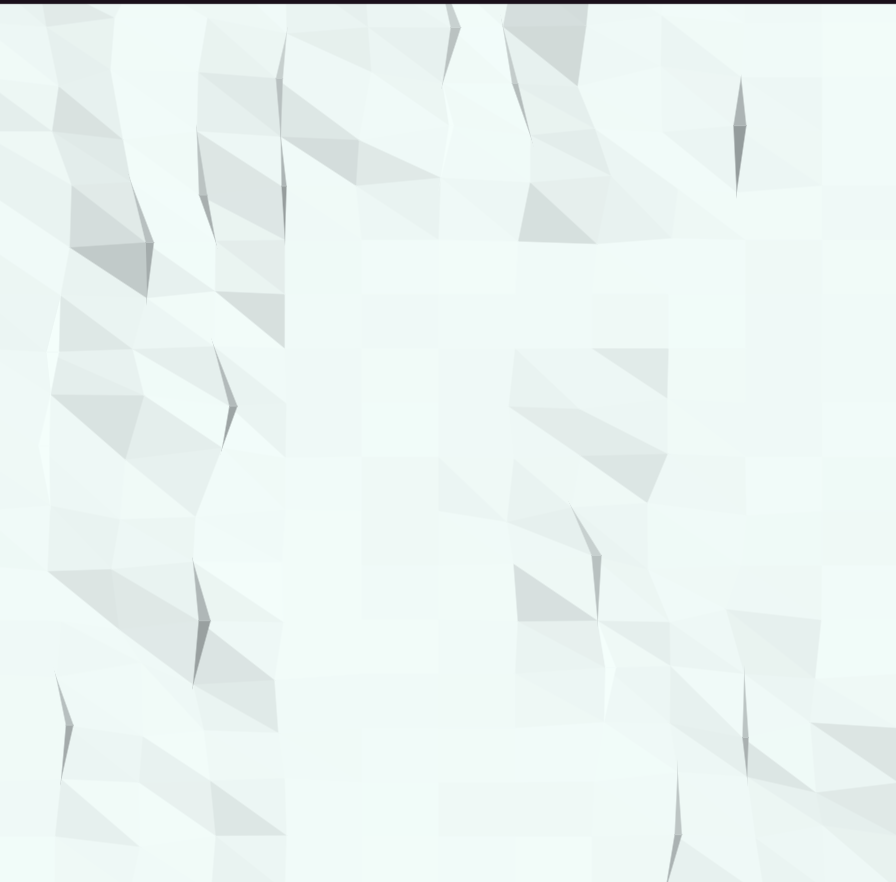
A Shadertoy shader for this background:

```glsl
const vec2 CELL = vec2(0.087, 0.0615);
const vec2 ORIGIN = vec2(0.062, 0.0515);

float hash(vec2 v) {
    vec3 q = fract(vec3(v.xyx) * vec3(0.1031, 0.1030, 0.0973));
    q += dot(q, q.yzx + 33.33);
    return fract((q.x + q.y) * q.z);
}

float segmentDistance(vec2 p, vec2 a, vec2 b) {
    vec2 ab = b - a;
    return length(p - a - ab * clamp(dot(p - a, ab) / dot(ab, ab), 0.0, 1.0));
}

// Folded zones separated by calm, nearly flat sheet
float relief(vec2 v) {
    vec2 p = v * CELL + ORIGIN;
    float d = segmentDistance(p, vec2(0.13, 0.98), vec2(0.20, 0.13));
    d = min(d, segmentDistance(p, vec2(0.40, 0.90), vec2(0.74, 0.86)));
    d = min(d, segmentDistance(p, vec2(0.68, 0.44), vec2(0.86, 0.08)));
    return smoothstep(0.17, 0.10, d);
}

// Displaced mesh vertex in canvas units
vec2 vertex(vec2 v) {
    vec2 jitter = vec2(hash(v + 17.0), hash(v + 43.0)) - 0.5;
    vec2 shift = jitter * vec2(0.26, 0.42);
    shift.x += 0.17 * sin(v.y * 0.7 + v.x * 0.9);
    return (v + shift * relief(v)) * CELL + ORIGIN;
}

// Ridges run along the columns, with loose vertices on top
float height(vec2 v) {
    return 1.1 * sin(v.x * 1.9 + 1.3 * sin(v.y * 0.4 + v.x)) + 1.3 * hash(v + 71.0);
}

float edgeDistance(vec2 p, vec2 a, vec2 b) {
    vec2 e = b - a;
    return (e.x * (p.y - a.y) - e.y * (p.x - a.x)) / max(length(e), 1e-5);
}

// Soft coverage of a counter-clockwise triangle
float cover(vec2 p, vec2 a, vec2 b, vec2 c) {
    float d = min(edgeDistance(p, a, b), min(edgeDistance(p, b, c), edgeDistance(p, c, a)));
    return clamp(d / max(0.0018, 1.0 / iResolution.y) + 0.5, 0.0, 1.0);
}

// Darkness of a facet from its slope
float facetShade(vec2 slope, float fold, float grain) {
    float lit = dot(slope, vec2(0.65, 0.8));
    return mix(0.007 + 0.013 * grain, 0.032 * exp(0.8 * min(lit, 2.6)), fold);
}

void mainImage(out vec4 fragColor, in vec2 fragCoord) {
    vec2 p = fragCoord / iResolution.y;
    vec2 base = floor((p - ORIGIN) / CELL);
    float shadeSum = 0.0, weight = 0.0;

    // Two facets per mesh cell
    for (int j = -1; j <= 1; j++)
    for (int i = -1; i <= 1; i++) {
        vec2 v = base + vec2(i, j);
        vec2 a = vertex(v), b = vertex(v + vec2(1, 0));
        vec2 c = vertex(v + vec2(0, 1)), d = vertex(v + 1.0);
        float ha = height(v), hb = height(v + vec2(1, 0));
        float hc = height(v + vec2(0, 1)), hd = height(v + 1.0);
        float fold = relief(v + 0.5), grain = hash(v + 5.0);
        float low = cover(p, a, b, c), high = cover(p, d, c, b);
        shadeSum += low * facetShade(vec2(hb - ha, hc - ha), fold, grain);
        shadeSum += high * facetShade(vec2(hd - hc, hd - hb), fold, grain);
        weight += low + high;
    }
    float shade = shadeSum / max(weight, 1e-4);

    // Thin steep walls seen edge-on between columns
    for (int j = -1; j <= 2; j++)
    for (int i = -1; i <= 1; i++) {
        vec2 v = base + vec2(i, j);
        float pick = hash(v + 113.0);
        if (pick < 0.82 || relief(v) < 0.5) continue;
        vec2 mid = vertex(v);
        vec2 tip = mid + vec2(CELL.x * mix(0.06, 0.17, hash(v + 131.0)), 0.0);
        float tone = pick > 0.94 ? 0.0 : mix(0.22, 0.42, hash(v + 151.0));
        shade = mix(shade, tone * 0.75, cover(p, mid, tip, vertex(v + vec2(0, 1))));
        shade = mix(shade, tone, cover(p, mid, vertex(v - vec2(0, 1)), tip));
    }

    vec3 color = vec3(0.955, 0.995, 0.985) - shade * vec3(0.97, 1.0, 0.97);

    // Dark rim along the top
    color = mix(color, vec3(0.10, 0.06, 0.10), smoothstep(0.9945, 0.9965, p.y));
    fragColor = vec4(color, 1.0);
}
```
